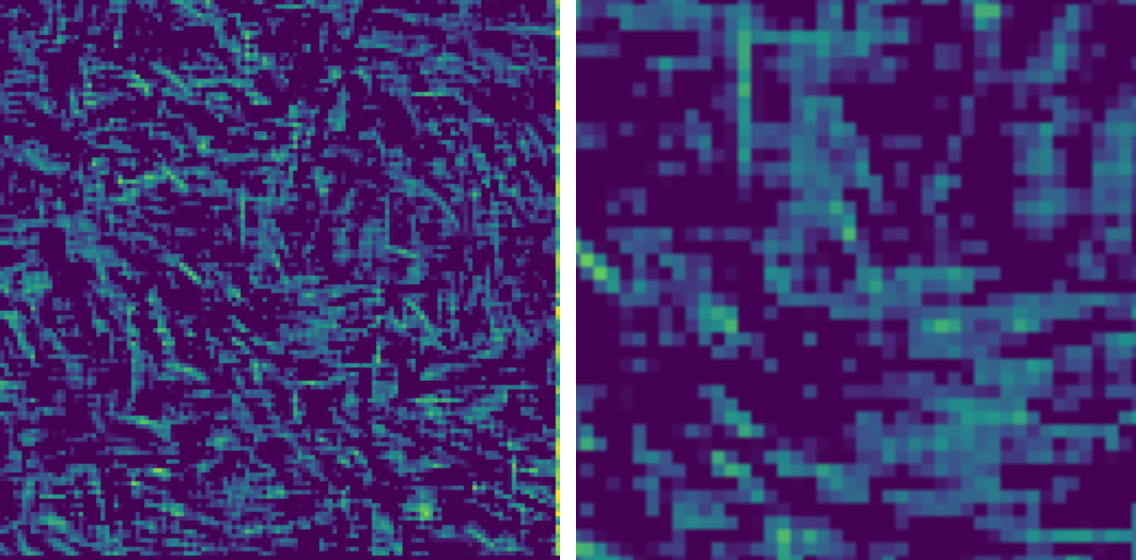
Left: the whole. Right: its middle third, enlarged.
Reproduce this texture procedurally as a Shadertoy shader.

```glsl
// A 128 x 128 heat map of a clipped, streaky gradient field.
// Patches of directed noise and axis-aligned runs make the grain, curved strokes
// scattered on a jittered grid add highlights, and a dark-to-yellow ramp colours it.

const float CELLS = 128.0;         // heat map cells across the canvas
const float PATCH_SIZE = 17.0;     // cells per patch of one direction
const float STROKE_SPACING = 15.0; // cells between bright strokes

float hash(vec2 p) {
    vec3 q = fract(p.xyx * 0.1031);
    q += dot(q, q.yzx + 33.33);
    return fract((q.x + q.y) * q.z);
}

vec2 hash2(vec2 p) {
    return vec2(hash(p + 17.3), hash(p + 71.9));
}

// Smooth lattice noise, centred on zero with a spread of about one
float noise(vec2 p) {
    vec2 i = floor(p);
    vec2 f = smoothstep(0.0, 1.0, fract(p));
    float low = mix(hash(i), hash(i + vec2(1, 0)), f.x);
    float high = mix(hash(i + vec2(0, 1)), hash(i + vec2(1, 1)), f.x);
    return (mix(low, high, f.y) - 0.5) * 4.6;
}

// Coordinates along and across a direction
vec2 alongAcross(vec2 p, float angle) {
    float c = cos(angle), s = sin(angle);
    return vec2(c * p.x + s * p.y, c * p.y - s * p.x);
}

// Mostly falling to the right, with some spread
float streakAngle(vec2 id, float spread) {
    return -0.75 + (hash(id + 5.7) - 0.5) * spread;
}

// Nearest jittered point: id of the patch that owns a cell
vec2 patchId(vec2 p) {
    vec2 base = floor(p), nearest = base;
    float best = 9.0;
    for (int y = -1; y <= 1; y++)
    for (int x = -1; x <= 1; x++) {
        vec2 id = base + vec2(x, y);
        float d = length(id + hash2(id) - p);
        if (d < best) { best = d; nearest = id; }
    }
    return nearest;
}

// Clipped sum of directed streaks, horizontal and vertical runs, and grain
float grainField(vec2 cell) {
    vec2 id = patchId(cell / PATCH_SIZE);
    vec2 q = alongAcross(cell, streakAngle(id, 2.4));
    float z = 0.80 * noise(q * vec2(0.14, 0.62) + id * 7.0);
    z += 0.46 * noise(cell * vec2(0.30, 1.0));
    z += 0.30 * noise(cell.yx * vec2(0.30, 1.0) + 210.0);
    z += 0.6 * (hash(cell + 400.0) - 0.5);
    float contrast = 0.195 + 0.03 * noise(cell * 0.055 + 31.0);
    // Steep rise out of the flat background, then linear
    return 0.095 * smoothstep(-0.02, 0.22, z) + contrast * max(z, 0.0);
}

// One bent, tapering stroke around the origin
float stroke(vec2 p, float angle, float halfLength, float bend, float width) {
    vec2 q = alongAcross(p, angle);
    q.y += bend * q.x * q.x;
    float taper = 1.0 - smoothstep(0.45, 1.0, abs(q.x) / halfLength);
    return taper * exp(-q.y * q.y / (width * width));
}

float strokeField(vec2 cell) {
    vec2 base = floor(cell / STROKE_SPACING);
    float brightest = 0.0;
    for (int y = -1; y <= 1; y++)
    for (int x = -1; x <= 1; x++) {
        vec2 id = base + vec2(x, y);
        vec2 centre = (id + hash2(id + 90.0)) * STROKE_SPACING;
        vec2 shape = hash2(id + 140.0);
        float angle = streakAngle(id + 60.0, 1.5);
        // Some strokes lie straight along the grid
        if (shape.x < 0.3) {
            angle = shape.x < 0.17 ? 0.0 : -1.5708;
            centre = floor(centre);
        }
        float bend = shape.x < 0.3 ? 0.0 : 0.035 * (shape.y - 0.2);
        float halfLength = mix(4.0, 11.0, shape.y * shape.y);
        float peak = mix(0.15, 0.66, hash(id + 230.0));
        float s = stroke(cell - centre, angle, halfLength, bend, mix(0.6, 1.3, shape.x));
        brightest = max(brightest, peak * s);
    }
    return max(0.0, brightest - 0.06) * mix(0.85, 1.3, hash(cell + 800.0));
}

float heat(vec2 cell) {
    if (cell.y < 0.5) return 0.0;
    // Bright border column on the right
    if (cell.x > CELLS - 1.5) return 0.72 + 0.13 * noise(vec2(3.0, cell.y * 0.6));
    return max(grainField(cell), strokeField(cell));
}

vec3 heatColor(float t) {
    vec3 c = mix(vec3(0.267, 0.005, 0.329), vec3(0.280, 0.150, 0.465), clamp(t / 0.13, 0.0, 1.0));
    c = mix(c, vec3(0.229, 0.322, 0.546), clamp((t - 0.13) / 0.12, 0.0, 1.0));
    c = mix(c, vec3(0.128, 0.567, 0.551), clamp((t - 0.25) / 0.25, 0.0, 1.0));
    c = mix(c, vec3(0.369, 0.789, 0.383), clamp((t - 0.50) / 0.25, 0.0, 1.0));
    return mix(c, vec3(0.993, 0.906, 0.144), clamp((t - 0.75) / 0.25, 0.0, 1.0));
}

vec3 cellColor(vec2 cell) {
    return heatColor(heat(clamp(cell, 0.0, CELLS - 1.0)));
}

void mainImage(out vec4 fragColor, in vec2 fragCoord) {
    vec2 p = fragCoord / iResolution.xy * CELLS - 0.5;
    vec2 i = floor(p);
    vec2 f = smoothstep(0.25, 0.75, fract(p)); // soft cell edges
    vec3 low = mix(cellColor(i), cellColor(i + vec2(1, 0)), f.x);
    vec3 high = mix(cellColor(i + vec2(0, 1)), cellColor(i + vec2(1, 1)), f.x);
    fragColor = vec4(mix(low, high, f.y), 1.0);
}
```
